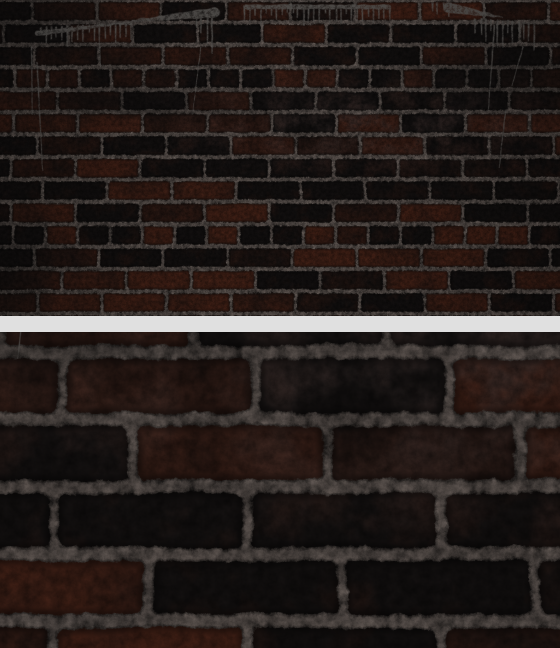
Top, the full canvas; bottom, a detail of the centre.
This texture is drawn by a Shadertoy shader. Its source:

```glsl
// Old brick wall at night: 14 courses of stretchers with two header courses.
// Bricks are rounded boxes warped by gradient noise and tinted per brick;
// soot, a pale wash and dripping paint are layered over the wall.

float hash(vec2 p) {
    p = fract(p * vec2(0.1031, 0.1137));
    p += dot(p, p.yx + 33.33);
    return fract((p.x + p.y) * p.x * 17.3);
}

vec2 gradientAt(vec2 cell) {
    float angle = 6.2832 * hash(cell + 71.0);
    return vec2(cos(angle), sin(angle));
}

// Gradient noise, roughly -0.7 to 0.7
float noise(vec2 p) {
    vec2 i = floor(p), f = p - i, u = f * f * (3.0 - 2.0 * f), e = vec2(1, 0);
    return mix(mix(dot(gradientAt(i), f), dot(gradientAt(i + e), f - e), u.x),
               mix(dot(gradientAt(i + e.yx), f - e.yx), dot(gradientAt(i + 1.0), f - 1.0), u.x), u.y);
}

float fbm(vec2 p) {
    float sum = 0.0, amp = 0.6;
    for (int i = 0; i < 4; i++) {
        sum += amp * noise(p);
        p = p * 2.1 + 17.0;
        amp *= 0.55;
    }
    return sum;
}

float softSpot(vec2 p, vec2 center, vec2 radius) {
    vec2 d = (p - center) / radius;
    return exp(-dot(d, d));
}

// Distance to a stroke whose radius goes from ra to rb
float stroke(vec2 p, vec2 a, vec2 b, float ra, float rb) {
    vec2 d = b - a;
    float t = clamp(dot(p - a, d) / dot(d, d), 0.0, 1.0);
    return length(p - a - d * t) - mix(ra, rb, t);
}

// Distance to a row of drips hanging from the line a-b
float drips(vec2 p, vec2 a, vec2 b, float reach) {
    float id = floor(p.x / 0.017), h = hash(vec2(id, 5));
    float x = (id + 0.35 + 0.3 * hash(vec2(id, 9))) * 0.017;
    if (x < a.x || x > b.x) return 1.0;
    float top = mix(a.y, b.y, (x - a.x) / (b.x - a.x));
    return stroke(p, vec2(x, top), vec2(x, top + reach * (0.25 + 0.75 * h)), 0.0032, 0.0018);
}

float paintDistance(vec2 p) {
    p += 0.004 * vec2(0.4 * noise(p * 30.0), noise(p * 45.0));
    // Sprayed bands
    float d = stroke(p, vec2(0.12, 0.105), vec2(0.42, 0.07), 0.009, 0.002);
    d = min(d, stroke(p, vec2(0.42, 0.066), vec2(0.68, 0.04), 0.003, 0.016));
    d = min(d, stroke(p, vec2(0.78, 0.022), vec2(1.23, 0.022), 0.007, 0.007));
    d = min(d, stroke(p, vec2(1.42, 0.024), vec2(1.59, 0.055), 0.017, 0.001));
    // Drip fringes
    d = min(d, drips(p, vec2(0.11, 0.09), vec2(0.43, 0.075), 0.06));
    d = min(d, drips(p, vec2(0.62, 0.05), vec2(0.68, 0.05), 0.12));
    d = min(d, drips(p, vec2(0.77, 0.022), vec2(1.24, 0.022), 0.06));
    d = min(d, drips(p, vec2(1.36, 0.01), vec2(1.43, 0.01), 0.05));
    d = min(d, drips(p, vec2(1.5, 0.06), vec2(1.7, 0.075), 0.09));
    // Long thin runs
    d = min(d, stroke(p, vec2(0.1, 0.15), vec2(0.102, 0.36), 0.002, 0.0012));
    d = min(d, stroke(p, vec2(0.117, 0.2), vec2(0.135, 0.54), 0.0024, 0.001));
    d = min(d, stroke(p, vec2(0.313, 0.08), vec2(0.318, 0.21), 0.0022, 0.001));
    d = min(d, stroke(p, vec2(0.635, 0.15), vec2(0.61, 0.36), 0.0015, 0.0005));
    d = min(d, stroke(p, vec2(1.565, 0.08), vec2(1.545, 0.35), 0.0025, 0.001));
    d = min(d, stroke(p, vec2(1.6, 0.35), vec2(1.58, 0.53), 0.0018, 0.001));
    return min(d, stroke(p, vec2(1.655, 0.15), vec2(1.62, 0.27), 0.0018, 0.0008));
}

void mainImage(out vec4 fragColor, in vec2 fragCoord) {
    // Canvas height is 1, y runs down from the top
    vec2 p = vec2(fragCoord.x, iResolution.y - fragCoord.y) / iResolution.y;
    float aa = 1.0 / iResolution.y;
    float grain = fbm(p * 85.0), blotch = fbm(p * 13.0);

    // Courses: each has its own joint offset, every seventh is headers
    float joints[14] = float[14](0.5, 0.06, 0.53, 0.46, 0.89, 0.21, 0.58,
                                 0.17, 0.66, 0.17, 0.41, 0.53, 0.96, 0.58);
    vec2 q = p + 0.0035 * vec2(noise(p * 22.0), noise(p * 19.0 + 40.0));
    float row = floor(q.y * 14.1);
    int course = int(clamp(row, 0.0, 13.0));
    vec2 size = vec2(course % 7 == 3 ? 0.1021 : 0.2042, 1.0 / 14.1);
    vec2 uv = vec2(q.x / size.x - joints[course], q.y / size.y);
    vec2 id = vec2(floor(uv.x), row), local = (fract(uv) - 0.5) * size;

    // Rounded brick with crumbled edges
    vec2 box = abs(local) - 0.5 * size + vec2(0.0055, 0.0075) + 0.007;
    float d = length(max(box, 0.0)) + min(max(box.x, box.y), 0.0) - 0.007;
    d += 0.005 * grain + 0.0015 * (hash(id + 3.0) - 0.5);
    float brickMask = 1.0 - smoothstep(-aa, aa, d);

    // Stains across the wall
    float soot = softSpot(p, vec2(0.4, 0.32), vec2(0.42, 0.05))
               + softSpot(p, vec2(1.62, 0.24), vec2(0.3, 0.1))
               + softSpot(p, vec2(0.1, 0.06), vec2(0.3, 0.12))
               + softSpot(p, vec2(0.0, 0.85), vec2(0.2, 0.2));
    float wash = softSpot(p, vec2(1.15, 0.4), vec2(0.5, 0.12)) * smoothstep(-0.25, 0.3, blotch);

    // Brick face: fired tone per brick, mottling, darker rim
    float fired = smoothstep(0.2, 0.95, hash(id + 11.0)) + 0.7 * blotch;
    fired = clamp(fired * (1.0 - 0.85 * min(soot, 1.0)), 0.0, 1.0);
    vec3 brick = mix(vec3(0.055, 0.047, 0.046), vec3(0.2, 0.098, 0.066), fired);
    brick = mix(brick, vec3(0.165, 0.135, 0.13), 0.75 * wash);
    brick *= 0.95 + 0.6 * grain;
    brick *= 0.72 + 0.28 * smoothstep(0.0, 0.008, -d);

    // Mortar: grainy, shaded beside the bricks
    vec3 mortar = vec3(0.245, 0.222, 0.21) * (1.0 + 0.9 * grain + 0.3 * blotch);
    mortar *= 0.6 + 0.4 * smoothstep(0.0, 0.004, d);
    mortar *= 1.0 - 0.3 * min(soot, 1.0);
    vec3 color = mix(mortar, brick, brickMask);

    // Worn paint, then darkening toward the sides
    float paint = 1.0 - smoothstep(-aa, aa, paintDistance(p));
    color = mix(color, vec3(0.29, 0.28, 0.27), paint * clamp(0.8 + grain, 0.3, 0.95));
    float side = abs(fragCoord.x / iResolution.x - 0.5);
    color *= 1.04 - 0.7 * side * side;
    fragColor = vec4(color, 1.0);
}
```
